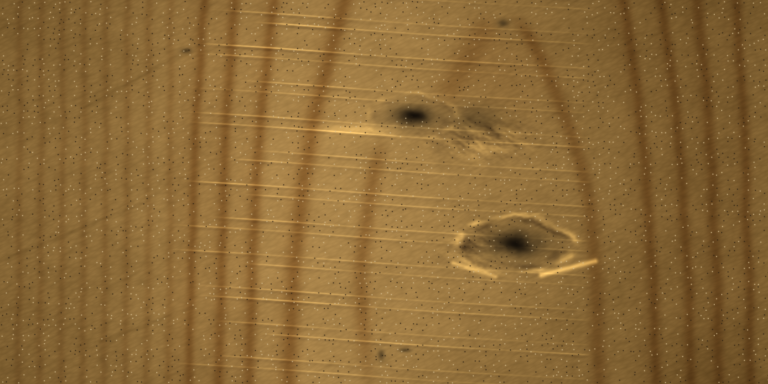
Reproduce this texture procedurally as a Shadertoy shader.

```glsl
// Sawn pine board with curved growth rings, two dark knots, saw marks and fine dust.
const vec3 DARK_WOOD  = vec3(0.36, 0.26, 0.11);
const vec3 LIGHT_WOOD = vec3(0.75, 0.59, 0.34);
const vec3 RING_TINT  = vec3(0.79, 0.70, 0.58);
const vec3 KNOT_CORE  = vec3(0.07, 0.05, 0.03);
const vec3 GLOSS      = vec3(0.92, 0.76, 0.42);
const vec2 KNOT_A = vec2(1.075, 0.697);
const vec2 KNOT_B = vec2(1.342, 0.364);
const float SAW_PERIOD = 0.09;
const float SAW_SLOPE  = 0.065;
const float DUST_CELL  = 0.0135;
const float DUST_SIZE  = 0.0021;

// Growth rings: x at the bottom edge, lean toward the top, half width
const vec3 RINGS[8] = vec3[8](
    vec3(0.495, 0.040, 0.013), vec3(0.573, 0.040, 0.015),
    vec3(0.651, 0.065, 0.016), vec3(0.755, 0.145, 0.021),
    vec3(1.706, -0.086, 0.016), vec3(1.797, -0.078, 0.015),
    vec3(1.870, -0.055, 0.016), vec3(1.953, -0.035, 0.014));

vec2 hash2(vec2 p) {
    vec3 q = fract(p.xyx * vec3(0.1031, 0.1030, 0.0973));
    q += dot(q, q.yzx + 33.33);
    return fract((q.xx + q.yz) * q.zy);
}

// Distance to the nearest jittered cell point
float cellular(vec2 p) {
    vec2 cell = floor(p), f = fract(p);
    float nearest = 2.0;
    for (int j = -1; j <= 1; j++)
        for (int i = -1; i <= 1; i++) {
            vec2 o = vec2(i, j);
            nearest = min(nearest, length(o + hash2(cell + o + 70.0) - f));
        }
    return nearest;
}

// Layered sines, each octave turned and bent by the previous one
float waves(vec2 p) {
    float sum = 0.0, amp = 0.5;
    for (int i = 0; i < 4; i++) {
        sum += amp * sin(p.x + 1.3 * sin(p.y)) * cos(p.y * 0.8 + sum);
        p = mat2(1.4, 1.1, -1.1, 1.4) * p + 2.7;
        amp *= 0.6;
    }
    return sum;
}

float bell(float d, float w) { return exp(-d * d / (w * w)); }
float spot(vec2 p, vec2 c, vec2 r) { vec2 q = (p - c) / r; return exp(-dot(q, q)); }

float streak(vec2 p, vec2 a, vec2 b, float w) {
    vec2 ab = b - a;
    float h = clamp(dot(p - a, ab) / dot(ab, ab), 0.0, 1.0);
    return bell(length(p - a - ab * h), w);
}

float growthRings(vec2 p) {
    float x = p.x + 0.006 * waves(vec2(p.x * 3.0, p.y * 9.0));
    float ring = 0.0;
    for (int i = 0; i < 8; i++)
        ring += 0.42 * bell(x - 0.047 - 0.056 * float(i) - 0.008 * p.y, 0.011);
    for (int i = 0; i < 8; i++) {
        float lean = RINGS[i].y * pow(p.y, 2.2);
        float d = x - RINGS[i].x - lean;
        ring += 0.8 * bell(d, RINGS[i].z) + 0.2 * bell(d + 0.02, 0.035);
    }
    // Inner arch, broken around the knots
    float low = p.y - 0.25, rise = max(low, 0.0);
    ring += 0.75 * bell(x - 0.94 - 0.35 * low * low, 0.022)
          * smoothstep(0.66, 0.56, p.y) * smoothstep(-0.1, 0.2, p.y);
    ring += 0.75 * bell(x - 1.555 + 0.42 * rise * rise, 0.021) * smoothstep(0.98, 0.90, p.y);
    ring += 0.5 * streak(p, vec2(1.26, 0.92), vec2(1.17, 0.77), 0.035);
    return ring + 0.3 * spot(p, vec2(1.30, 0.81), vec2(0.13, 0.12));
}

// Thin bright ridges with a shadow below; returns light minus dark
float sawMarks(vec2 p) {
    float y = p.y + SAW_SLOPE * (p.x - 1.0) + 0.0015 * sin(p.x * 7.0);
    float marks = 0.0;
    for (int i = 0; i < 2; i++) {
        float s = y - (i == 0 ? 0.045 : 0.019);
        float row = floor(s / SAW_PERIOD + 0.5);
        float d = s - row * SAW_PERIOD;
        vec2 h = hash2(vec2(row + 20.0, float(i) * 7.0 + 3.0));
        float span = smoothstep(0.0, 0.12, p.x - 0.42 - 0.25 * h.x)
                   * smoothstep(1.55, 1.50, p.x);
        float power = (0.35 + 0.65 * h.y) * mix(1.0, 0.55, smoothstep(0.8, 1.2, p.x));
        power *= 0.8 + 0.3 * sin(p.x * 13.0 + h.x * 40.0);
        marks += span * power * (bell(d, 0.0025) - 0.35 * bell(d + 0.006, 0.004));
    }
    return marks;
}

// Dark heart, brown halo and torn glossy rim
vec3 knot(vec3 col, vec2 p, vec2 c, vec2 r, float rimGain) {
    vec2 q = (p - c) / r;
    q += 0.15 * waves(p * 35.0);
    float d = length(q);
    col *= 1.0 - 0.5 * exp(-d * d * 1.4);
    col = mix(col, KNOT_CORE, 0.95 * exp(-d * d * 5.0));
    float torn = 0.5 + 0.5 * sin(q.x * 4.0 + q.y * 5.0);
    float rim = bell(d - 1.55, 0.13) - 0.6 * bell(d - 1.25, 0.16);
    return col + GLOSS * rimGain * torn * rim;
}

void mainImage(out vec4 fragColor, in vec2 fragCoord) {
    vec2 p = fragCoord / iResolution.y;

    // Broad light and surface texture
    float tone = 0.33 + 0.47 * bell(p.x - 0.85, 0.62) - 0.12 * pow(2.0 * p.y - 1.0, 2.0);
    vec2 g = mat2(0.9, -0.42, 0.42, 0.9) * p;
    tone += 0.07 * waves(p * vec2(9.0, 14.0)) + 0.06 * waves(g * vec2(45.0, 150.0));
    tone += 0.12 * (0.45 - cellular(g * vec2(45.0, 120.0)));
    tone -= 0.12 * streak(p, vec2(0.22, 0.72), vec2(0.49, 0.87), 0.005);
    tone -= 0.10 * streak(p, vec2(0.0, 0.32), vec2(0.37, 0.47), 0.005);
    tone -= 0.10 * streak(p, vec2(0.26, 0.11), vec2(0.50, 0.20), 0.005);
    vec3 col = mix(DARK_WOOD, LIGHT_WOOD, tone);
    col *= mix(vec3(1.0), RING_TINT, min(growthRings(p), 1.2));
    col += GLOSS * 0.26 * sawMarks(p);

    // Torn grain beside the knots
    float torn = waves(p * vec2(38.0, 85.0) + vec2(0.0, p.x * 30.0));
    float patches = spot(p, vec2(1.25, 0.64), vec2(0.12, 0.055))
                  + 0.7 * spot(p, vec2(1.24, 0.35), vec2(0.08, 0.06));
    col += GLOSS * 0.28 * patches * torn;
    col *= 1.0 - 0.3 * spot(p, vec2(1.24, 0.69), vec2(0.075, 0.035));
    col += GLOSS * 0.22 * spot(p, vec2(0.93, 0.662), vec2(0.09, 0.014));
    col = knot(col, p, KNOT_A, vec2(0.075, 0.038), 0.10);
    col = knot(col, p, KNOT_B, vec2(0.098, 0.048), 0.26);
    col += GLOSS * 0.42 * streak(p, vec2(1.41, 0.284), vec2(1.55, 0.320), 0.007);
    col += GLOSS * 0.25 * streak(p, vec2(1.18, 0.315), vec2(1.29, 0.280), 0.006);

    // Small bruises
    float bruise = spot(p, vec2(0.993, 0.075), vec2(0.009, 0.014))
                 + spot(p, vec2(1.055, 0.088), vec2(0.015, 0.006))
                 + spot(p, vec2(0.485, 0.868), vec2(0.014, 0.007))
                 + spot(p, vec2(1.31, 0.94), vec2(0.014, 0.010));
    col *= 1.0 - 0.4 * bruise;

    // Light and dark dust, one grain per chosen cell
    vec2 cell = floor(p / DUST_CELL);
    vec2 kind = hash2(cell + 11.0);
    vec2 off = (fract(p / DUST_CELL) - 0.2 - 0.6 * hash2(cell + 43.0)) * DUST_CELL;
    float dust = bell(length(off), DUST_SIZE) * step(kind.x, 0.38);
    col = mix(col, kind.y < 0.5 ? vec3(0.15, 0.11, 0.06) : vec3(0.85, 0.76, 0.58), 0.5 * dust);
    fragColor = vec4(clamp(col, 0.0, 1.0), 1.0);
}
```
